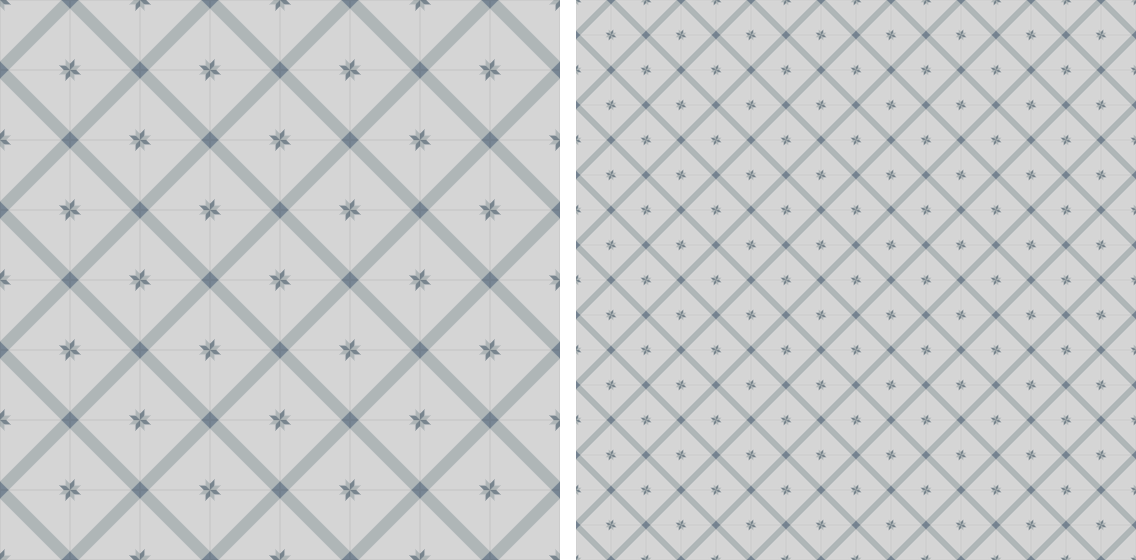
Left, the tile; right, the same tile 2 across and 2 down.
Reproduce this pattern procedurally as a Shadertoy shader.

```glsl
// Pale square tiles with a diagonal grey lattice, slate diamonds and eight-petal stars.

const float TILES = 8.0;           // even, so the checkered motifs wrap
const float BAND_REACH = 0.122;    // half width of a band, measured along x
const float PETAL_SIDE = 0.0895;
const float GROUT_WIDTH = 0.0104;
const float HALF_ROOT = 0.70710678;

const vec3 GROUND = vec3(0.835, 0.835, 0.837);
const vec3 BAND = vec3(0.685, 0.712, 0.718);
const vec3 DIAMOND = vec3(0.470, 0.525, 0.580);
const vec3 PETAL_DARK = vec3(0.475, 0.525, 0.560);
const vec3 PETAL_LIGHT = vec3(0.685, 0.712, 0.718);

// Coverage of the inside of a distance field
float cover(float d, float pixel) {
    return clamp(0.5 - d / pixel, 0.0, 1.0);
}

// Distance to diagonal bands centred on odd values of one diagonal axis
float bandDistance(float axis, float reach) {
    return (abs(mod(axis, 2.0) - 1.0) - reach) * HALF_ROOT;
}

// Folds the plane into the sector from 0 to 45 degrees
vec2 foldOctant(vec2 p) {
    p = abs(p);
    return vec2(max(p.x, p.y), min(p.x, p.y));
}

// Distance to a star made of eight rhombi
float starDistance(vec2 p, float side) {
    vec2 q = foldOctant(p);
    return (max(q.x - q.y, q.y / HALF_ROOT) - side) * HALF_ROOT;
}

// Signed distance to the petal joints, negative in every second petal
float petalDistance(vec2 p) {
    vec2 q = foldOctant(p);
    float joint = min(q.y, (q.x - q.y) * HALF_ROOT);
    return p.x * p.y * (p.y * p.y - p.x * p.x) > 0.0 ? -joint : joint;
}

// Share of a pixel filled by the thin line along a tile edge
float groutCover(float offset, float width, float pixel) {
    float lo = max(offset - 0.5 * pixel, -0.5 * width);
    float hi = min(offset + 0.5 * pixel, 0.5 * width);
    return max(hi - lo, 0.0) / pixel;
}

void mainImage(out vec4 fragColor, in vec2 fragCoord) {
    vec2 p = fragCoord / iResolution.xy * TILES;
    float pixel = TILES / min(iResolution.x, iResolution.y);
    vec2 corner = floor(p + 0.5);
    vec2 local = p - corner;

    // Lattice and its crossings
    float rising = bandDistance(p.x - p.y, BAND_REACH);
    float falling = bandDistance(p.x + p.y, BAND_REACH);
    vec3 color = mix(GROUND, BAND, cover(min(rising, falling), pixel));
    color = mix(color, DIAMOND, cover(max(rising, falling), pixel));

    // Pinwheel stars on the even tile corners
    float evenCorner = 1.0 - mod(corner.x + corner.y, 2.0);
    vec3 petal = mix(PETAL_LIGHT, PETAL_DARK, cover(petalDistance(local), pixel));
    color = mix(color, petal, evenCorner * cover(starDistance(local, PETAL_SIDE), pixel));

    // Fine joints between the tiles
    float grout = max(groutCover(local.x, GROUT_WIDTH, pixel),
                      groutCover(local.y, GROUT_WIDTH, pixel));
    color *= 1.0 - 0.12 * grout;

    fragColor = vec4(color, 1.0);
}
```
